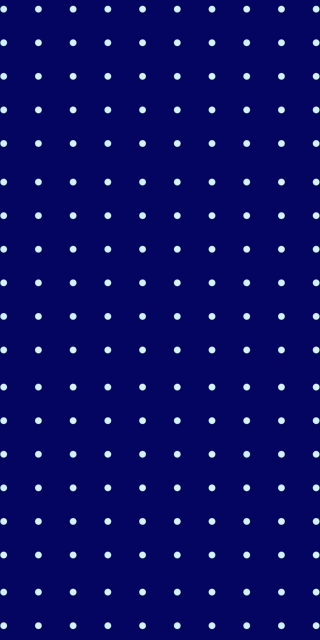
A WebGL 2 fragment shader for this pattern:

```glsl
#version 300 es
precision highp float;
// Pale round dots on deep navy: 10 columns by 19 rows, the rows in bands of six.
// The nearest column comes from rounding, the nearest row from a short loop;
// each dot is a smoothed circle with a faint dark rim and a slight tint change.

#define COLUMNS 10.0
#define ROWS 19
#define FIRST_DOT vec2(0.0115, 0.0286)  // from the top left, in canvas widths
#define PITCH vec2(0.1085, 0.10495)
#define FIRST_GAP 0.0156                // extra space after row 5
#define BAND_GAP 0.0110                 // extra space after rows 11 and 17
#define RADIUS 0.0105
#define RIM_WIDTH 0.0030
#define TINT_VARIATION 0.025
#define EDGE_WIDTH 0.0045

uniform vec2 u_resolution;
out vec4 fragColor;

const vec3 NAVY = vec3(0.010, 0.020, 0.380);
const vec3 DARK_NAVY = vec3(0.010, 0.020, 0.330);
const vec3 PALE_BLUE = vec3(0.830, 0.950, 0.980);

float hash(vec2 p) {
    return fract(sin(dot(p, vec2(127.1, 311.7))) * 43758.5);
}

// Height of a row below the top edge, with the wider gaps between bands
float rowPosition(float row) {
    float gaps = FIRST_GAP * step(5.0, row)
               + BAND_GAP * (step(11.0, row) + step(17.0, row));
    return FIRST_DOT.y + PITCH.y * row + gaps;
}

void main() {
    // Canvas widths, measured down from the top left
    vec2 size = u_resolution / u_resolution.x;
    vec2 p = gl_FragCoord.xy / u_resolution.x;
    p.y = size.y - p.y;
    float pixel = 1.0 / u_resolution.x;

    // Nearest column and row
    float column = clamp(round((p.x - FIRST_DOT.x) / PITCH.x), 0.0, COLUMNS - 1.0);
    vec2 offset = vec2(p.x - FIRST_DOT.x - column * PITCH.x, 1e3);
    float nearestRow = 0.0;
    for (int i = 0; i < ROWS; i++) {
        float dy = p.y - rowPosition(float(i));
        if (abs(dy) < abs(offset.y)) {
            offset.y = dy;
            nearestRow = float(i);
        }
    }
    float dist = length(offset) - RADIUS;

    // Ground, slightly darker at the right and bottom edges and around dots
    vec2 inset = size - p;
    float edge = 1.0 - smoothstep(0.0, EDGE_WIDTH, min(inset.x, inset.y));
    float rim = 1.0 - smoothstep(0.5 * RIM_WIDTH, 1.5 * RIM_WIDTH, dist);
    vec3 color = mix(NAVY, DARK_NAVY, max(edge, 0.7 * rim));

    // Dot with a soft edge and its own faint tint
    float tint = hash(vec2(column, nearestRow)) - 0.5;
    vec3 dotColor = PALE_BLUE + TINT_VARIATION * tint * vec3(1.0, 0.4, -1.0);
    float coverage = 1.0 - smoothstep(-0.75 * pixel, 0.75 * pixel, dist);
    color = mix(color, dotColor, coverage);

    fragColor = vec4(color, 1.0);
}
```
